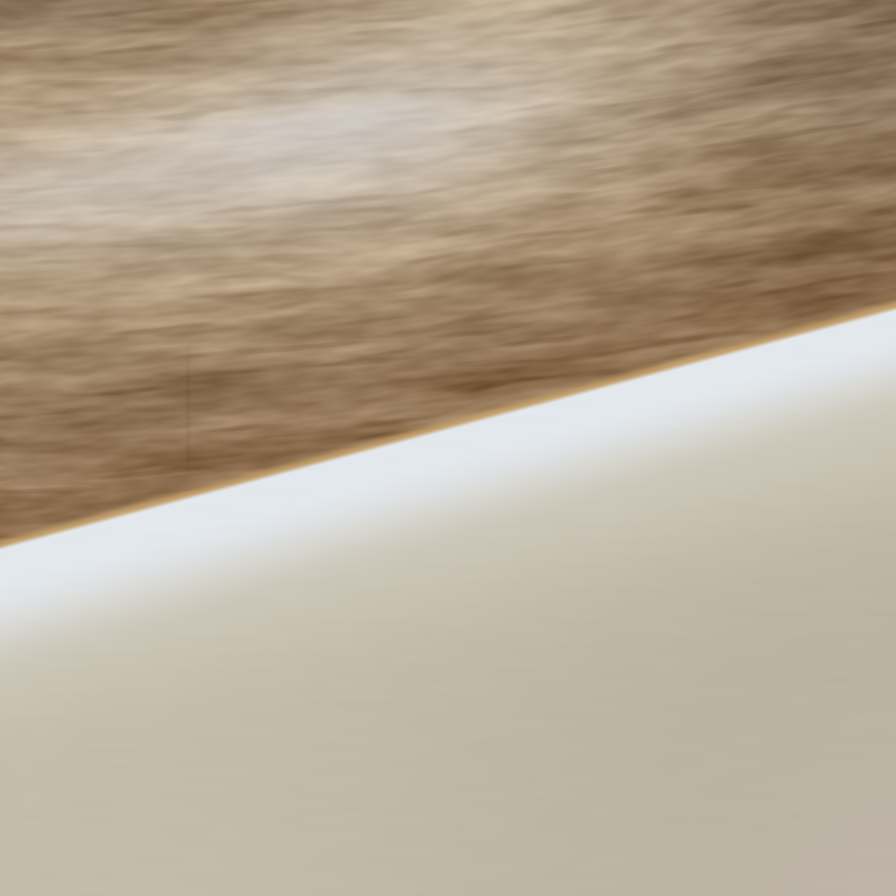
A WebGL 1 fragment shader for this texture:

```glsl
precision highp float;
uniform vec2 u_resolution;

vec2 gradient(vec2 cell) {
  vec2 q = fract(cell * vec2(0.1031, 0.1137));
  q += dot(q, q.yx + 33.33);
  float angle = 6.2832 * fract((q.x + q.y) * q.x * 7.31);
  return vec2(cos(angle), sin(angle));
}

float gradientNoise(vec2 p) {
  vec2 i = floor(p);
  vec2 f = fract(p);
  vec2 u = f * f * f * (f * (f * 6.0 - 15.0) + 10.0);
  float a = dot(gradient(i), f);
  float b = dot(gradient(i + vec2(1.0, 0.0)), f - vec2(1.0, 0.0));
  float c = dot(gradient(i + vec2(0.0, 1.0)), f - vec2(0.0, 1.0));
  float d = dot(gradient(i + vec2(1.0, 1.0)), f - vec2(1.0, 1.0));
  return mix(mix(a, b, u.x), mix(c, d, u.x), u.y);
}

// Elongated noise layers, finer and weaker at each step
float woodGrain(vec2 p) {
  vec2 scale = vec2(2.5, 24.0);
  float sum = 0.0;
  float weight = 0.5;
  for (int i = 0; i < 4; i++) {
    sum += weight * gradientNoise(p * scale + 17.3);
    scale *= vec2(2.3, 1.85);
    weight *= 0.77;
  }
  return sum;
}

// Soft elliptical spot, tilted by a slope
float glow(vec2 p, vec2 center, vec2 radius, float slope) {
  vec2 d = p - center;
  d.y -= slope * d.x;
  d /= radius;
  return exp(-dot(d, d));
}

vec3 woodColor(vec2 p, float edgeDistance) {
  vec2 g = p;
  g.y -= 0.06 * p.x + 0.05 * p.x * p.x;
  g.y += 0.008 * gradientNoise(p * vec2(3.0, 6.0));
  float grain = woodGrain(g);

  // Base tone and broad warm light
  vec3 color = mix(vec3(0.55, 0.43, 0.31), vec3(0.63, 0.53, 0.41),
                   smoothstep(0.02, 0.24, edgeDistance));
  float warm = 0.75 * glow(p, vec2(0.57, 0.96), vec2(0.27, 0.17), 0.1)
             + 0.55 * glow(p, vec2(0.22, 0.80), vec2(0.42, 0.15), 0.1);
  color = mix(color, vec3(0.76, 0.69, 0.59), min(warm, 0.9));

  // Cool reflected sheen
  float sheen = 0.62 * glow(p, vec2(0.42, 0.86), vec2(0.20, 0.085), 0.12)
              + 0.60 * glow(p, vec2(0.08, 0.785), vec2(0.30, 0.065), 0.12)
              + 0.22 * glow(p, vec2(0.34, 0.862), vec2(0.18, 0.018), 0.09);
  sheen = min(sheen, 0.9);
  color = mix(color, vec3(0.83, 0.81, 0.79), sheen);

  // Dark corners
  color *= 1.0 - 0.14 * glow(p, vec2(1.0, 0.95), vec2(0.22, 0.18), 0.0);
  color *= 1.0 - 0.13 * glow(p, vec2(0.0, 1.0), vec2(0.25, 0.07), 0.0);

  // Grain and sparse dark pores
  float contrast = mix(1.0, 0.4, sheen);
  float pores = smoothstep(0.12, 0.45, gradientNoise(g * vec2(9.0, 95.0) + 5.7));
  color += contrast * (0.24 * grain - 0.05 * pores) * vec3(0.95, 1.0, 1.0);

  // Faint plank joint
  float joint = smoothstep(0.004, 0.0, abs(p.x - 0.21))
              * smoothstep(0.46, 0.50, p.y) * smoothstep(0.63, 0.58, p.y);
  return color - 0.025 * joint;
}

vec3 panelColor(vec2 p, float depth) {
  // Beige darkens away from the lit rim and toward the right
  vec3 color = mix(vec3(0.805, 0.785, 0.73), vec3(0.765, 0.735, 0.67),
                   smoothstep(0.08, 0.27, depth));
  color -= 0.035 * smoothstep(0.1, 0.9, p.x) * smoothstep(0.10, 0.40, depth);
  color += vec3(0.015, 0.008, 0.025) * glow(p, vec2(1.05, 0.02), vec2(0.25, 0.14), 0.3);

  // Bright rim fades into the panel
  float fade = depth / mix(1.0, 0.82, p.x);
  float rim = 1.0 - smoothstep(0.035, 0.145, fade);
  color = mix(color, vec3(0.89, 0.91, 0.93), rim);
  return color + 0.007 * gradientNoise(p * vec2(14.0, 110.0));
}

void main() {
  vec2 p = gl_FragCoord.xy / u_resolution;
  float edgeDistance = p.y - (0.388 + 0.267 * p.x);

  // Golden fringe along the boundary
  vec3 wood = woodColor(p, edgeDistance);
  float fringe = 1.0 - smoothstep(0.002, 0.014, edgeDistance);
  wood = mix(wood, vec3(0.80, 0.66, 0.44), 0.85 * fringe);

  vec3 panel = panelColor(p, -edgeDistance);
  vec3 color = mix(panel, wood, smoothstep(-0.003, 0.004, edgeDistance));
  gl_FragColor = vec4(clamp(color, 0.0, 1.0), 1.0);
}
```
